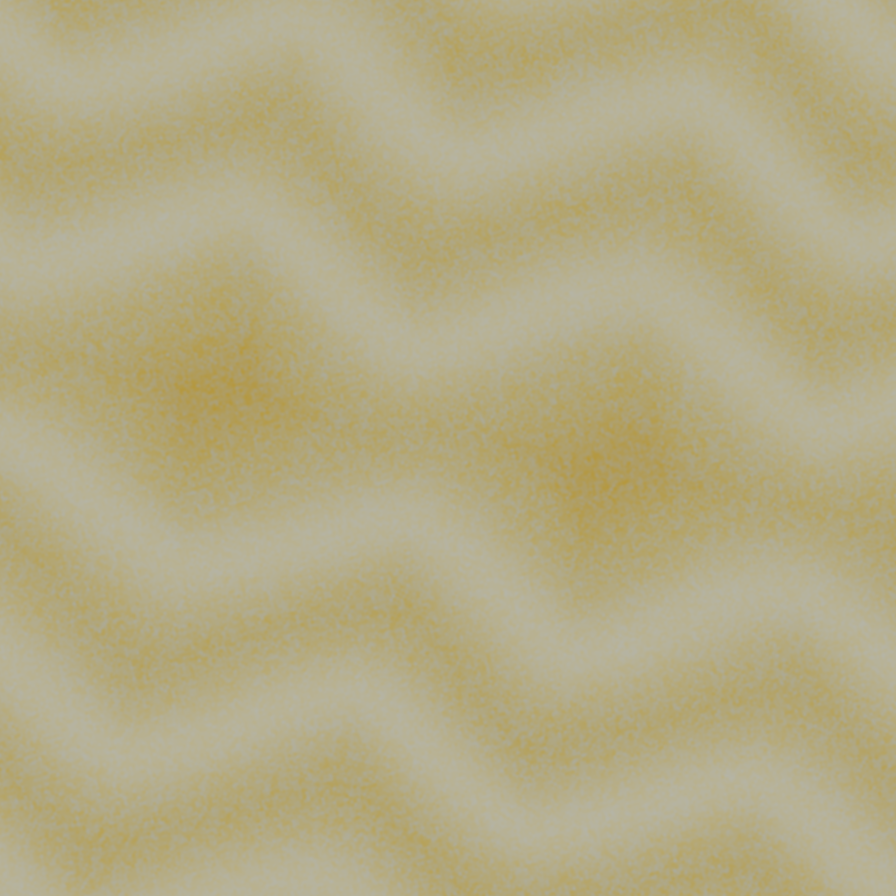
This texture is drawn by a WebGL 1 fragment shader. Its source:

```glsl
precision highp float;
// Soft pale zigzag ripples drifting across fine-grained ochre sand.
uniform vec2 u_resolution;

#define PERIOD 0.443      // length of one zigzag
#define FALL 0.43         // share of the period spent on the steep side
#define AMPLITUDE 0.112   // crest to trough
#define DRIFT 0.20        // overall downhill slope
#define ROW_STEP vec2(-0.05, 0.205)
#define UPPER_CREST vec2(0.326, 0.028)
#define LOWER_CREST vec2(0.450, 0.573)
#define BAND_WIDTH 0.060
#define GRAIN_SCALE 225.0
#define GRAIN_AMOUNT 1.0
#define WARP 0.022

const vec3 PALE = vec3(0.718, 0.699, 0.597);
const vec3 SAND = vec3(0.693, 0.643, 0.448);
const vec3 OCHRE = vec3(0.690, 0.610, 0.355);
const vec3 GRAIN_TINT = vec3(0.022, -0.018, -0.135);

float hash(vec2 p) {
  vec3 q = fract(vec3(p.xyx) * 0.1031);
  q += dot(q, q.yzx + 33.33);
  return fract((q.x + q.y) * q.z);
}

float valueNoise(vec2 p) {
  vec2 cell = floor(p);
  vec2 f = fract(p);
  f = f * f * (3.0 - 2.0 * f);
  float low = mix(hash(cell), hash(cell + vec2(1.0, 0.0)), f.x);
  float high = mix(hash(cell + vec2(0.0, 1.0)), hash(cell + 1.0), f.x);
  return mix(low, high, f.y);
}

vec2 rotate(vec2 p, float angle) {
  float c = cos(angle);
  float s = sin(angle);
  return vec2(c * p.x - s * p.y, s * p.x + c * p.y);
}

// Height of a rounded, lopsided zigzag relative to its crest at x = 0.
float zigzag(float x) {
  float t = fract(x / PERIOD);
  float ramp = min(t / FALL, (1.0 - t) / (1.0 - FALL));
  ramp = mix(ramp, smoothstep(0.0, 1.0, ramp), 0.55);
  return DRIFT * x + AMPLITUDE * ramp;
}

// Approximate perpendicular distance to one ripple.
float rippleDistance(vec2 p, vec2 crest) {
  float x = p.x - crest.x;
  float reach = 0.03;
  float slope = (zigzag(x + reach) - zigzag(x - reach)) / (2.0 * reach);
  return abs(p.y - crest.y - zigzag(x)) / sqrt(1.0 + slope * slope);
}

// Fine speckle from two turned lattices, centred on zero.
float grain(vec2 p) {
  float a = valueNoise(rotate(p, 0.6) * GRAIN_SCALE + 300.0);
  float b = valueNoise(rotate(p, 1.3) * GRAIN_SCALE * 1.17 + 700.0);
  return a + b - 1.0;
}

void main() {
  vec2 p = gl_FragCoord.xy / min(u_resolution.x, u_resolution.y);
  vec2 q = vec2(p.x, 1.0 - p.y);
  q += WARP * (vec2(valueNoise(p * 5.0 + 11.0), valueNoise(p * 5.0 + 47.0)) - 0.5);

  // Two groups of three ripples, out of step along the middle seam
  float nearest = 1.0;
  for (int i = 0; i < 3; i++) {
    float row = float(i);
    nearest = min(nearest, rippleDistance(q, UPPER_CREST + (row - 1.0) * ROW_STEP));
    nearest = min(nearest, rippleDistance(q, LOWER_CREST + row * ROW_STEP));
  }

  // Pale bands, with deeper ochre in the wide gaps
  float spread = nearest / BAND_WIDTH;
  float pale = exp(-spread * spread);
  float depth = smoothstep(0.085, 0.19, nearest);
  vec3 color = mix(mix(SAND, OCHRE, depth), PALE, pale);

  // Speckle, strongest on the bare sand
  float mottle = valueNoise(rotate(p, 0.4) * 38.0 + 90.0) - 0.5;
  float speckle = grain(p) + 0.22 * mottle;
  color += GRAIN_TINT * speckle * GRAIN_AMOUNT * mix(1.0, 0.42, pale);

  gl_FragColor = vec4(color, 1.0);
}
```
